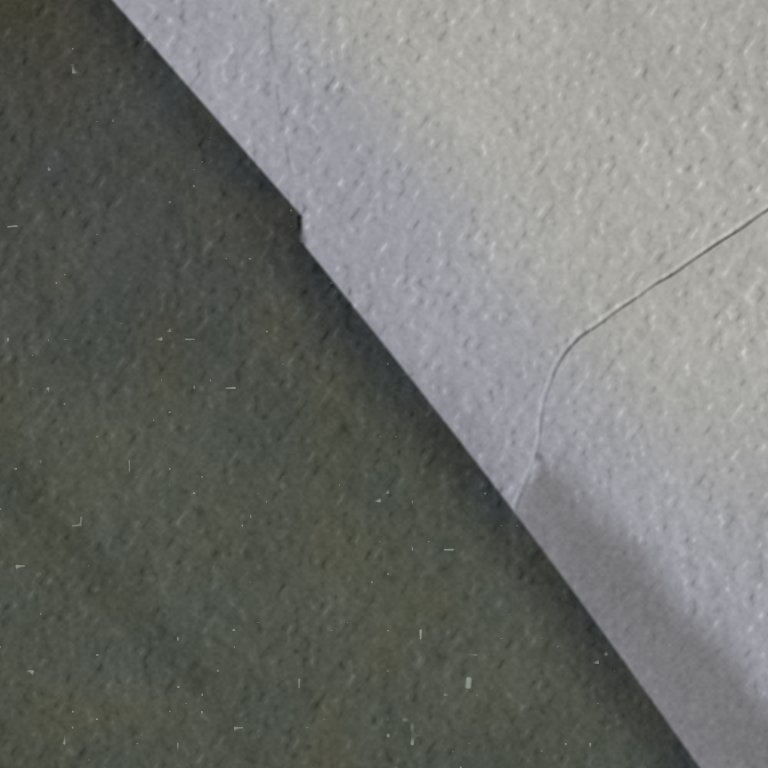
A Shadertoy shader for this texture:

```glsl
// A pale concrete kerb crossing dark asphalt on a diagonal, with two joints.
// The kerb edge is a signed offset from a stepped line; joints are curves,
// a soft shadow lies on the lower face, and embossed noise gives the grain.

#define EDGE_SOFT 0.0026
#define JOINT_WIDTH 0.0026
#define RIDGE_OFFSET 0.165
#define GRAIN 0.030
#define MOTTLE 0.060
#define RELIEF_SCALE 125.0
#define ASPHALT vec3(0.312, 0.326, 0.286)
#define ASPHALT_DARK vec3(0.205, 0.215, 0.215)
#define STONE_TOP vec3(0.660, 0.658, 0.638)
#define STONE_FACE vec3(0.608, 0.612, 0.645)
#define SHADOW vec3(0.472, 0.470, 0.482)

float hash(vec2 p) {
    return fract(sin(dot(p, vec2(127.1, 311.7))) * 43758.5453);
}

float noise(vec2 p) {
    vec2 i = floor(p), f = fract(p);
    f = f * f * (3.0 - 2.0 * f);
    return mix(mix(hash(i), hash(i + vec2(1, 0)), f.x),
               mix(hash(i + vec2(0, 1)), hash(i + vec2(1, 1)), f.x), f.y);
}

float fbm(vec2 p) {
    float sum = 0.0, amp = 0.5;
    for (int i = 0; i < 5; i++) {
        sum += amp * noise(p);
        p = mat2(1.6, 1.2, -1.2, 1.6) * p + 7.3;
        amp *= 0.5;
    }
    return sum;
}

float segment(vec2 p, vec2 a, vec2 b) {
    vec2 ab = b - a;
    return length(p - a - ab * clamp(dot(p - a, ab) / dot(ab, ab), 0.0, 1.0));
}

// Distance to a quadratic curve from a to c, bent towards b
float curve(vec2 p, vec2 a, vec2 b, vec2 c) {
    float d = 1.0;
    vec2 last = a;
    for (int i = 1; i <= 10; i++) {
        float t = float(i) / 10.0;
        vec2 next = mix(mix(a, b, t), mix(b, c, t), t);
        d = min(d, segment(p, last, next));
        last = next;
    }
    return d;
}

// Horizontal position of the kerb edge, with a small step between the blocks
float kerbEdge(float y) {
    float upper = 0.146 + 0.877 * (1.0 - y);
    float lower = 0.911 - 0.755 * y + 0.010 * sin(4.76 * y);
    float stepped = mix(0.392, upper, smoothstep(0.712, 0.726, y));
    return max(lower, min(upper, stepped));
}

float lowerJoint(vec2 p) {
    float d = curve(p, vec2(1.01, 0.735), vec2(0.90, 0.660), vec2(0.765, 0.568));
    d = min(d, curve(p, vec2(0.765, 0.568), vec2(0.710, 0.530), vec2(0.703, 0.430)));
    return min(d, curve(p, vec2(0.703, 0.430), vec2(0.700, 0.400), vec2(0.671, 0.333)));
}

float line(float d, float width) {
    return smoothstep(width + 1.0 / iResolution.y, 0.0, d);
}

// Embossed pits: signed difference of stretched noise, sparse at high power
float relief(vec2 p, float scale) {
    vec2 q = mat2(0.8, 0.6, -0.6, 0.8) * p * scale * vec2(1.0, 0.8);
    float e = noise(q) - noise(q + vec2(0.7, 0.5));
    return e * abs(e) * 2.0;
}

vec3 asphalt(vec2 p, float d) {
    vec3 col = mix(ASPHALT, vec3(0.288, 0.295, 0.278), smoothstep(0.35, 0.75, p.y));
    col = mix(col, vec3(0.265, 0.262, 0.225), smoothstep(0.75, 1.0, p.y) * smoothstep(0.25, 0.0, p.x));
    // Darkening beside the kerb and a faint diagonal band at lower left
    col = mix(col, ASPHALT_DARK, 0.85 * smoothstep(-0.085, 0.0, d));
    float band = segment(p, vec2(-0.05, 0.45), vec2(0.25, 0.12));
    col -= 0.028 * smoothstep(0.05, 0.0, band);
    col += MOTTLE * (fbm(p * 9.0) - 0.48);
    col += 0.04 * (noise(p * 14.0 + 20.0) - 0.5) * vec3(0.5, 0.1, -0.5);
    col += 0.055 * relief(p, RELIEF_SCALE) + 0.03 * relief(p + 0.3, 60.0);
    // Rare soft chips, denser in two clusters near the bottom
    float cluster = smoothstep(0.05, 0.0, length(p - vec2(0.61, 0.11)))
                  + smoothstep(0.07, 0.0, length(p - vec2(0.52, 0.05)));
    float chip = smoothstep(0.955 - 0.2 * cluster, 1.0, noise(p * 95.0 + 4.0));
    return col + 0.25 * chip * vec3(0.9, 1.0, 0.95);
}

vec3 stone(vec2 p, float d) {
    float top = smoothstep(0.07, 0.27, d + 0.06 * (fbm(p * 6.0) - 0.5));
    top *= smoothstep(0.10, 0.60, p.y);
    vec3 col = mix(STONE_FACE, STONE_TOP, top);
    col -= 0.05 * smoothstep(0.07, 0.0, d) * smoothstep(0.75, 0.4, p.y);
    col += 0.035 * line(abs(d - RIDGE_OFFSET), 0.005) * (noise(p * 45.0) - 0.45);
    // Shadow below the lower joint, fading across the turn of the face
    float reach = 0.729 + 0.87 * (0.395 - p.y) - p.x;
    float below = smoothstep(-0.010, 0.014, p.x - 0.671 - 0.48 * (p.y - 0.333));
    float shade = smoothstep(-0.045, 0.045, reach + 0.02 * (noise(p * 18.0) - 0.5));
    shade *= below * smoothstep(0.43, 0.37, p.y) * (0.78 + 0.22 * smoothstep(0.0, 0.06, d));
    col = mix(col, SHADOW, shade);
    // Joints: broken dark groove on top, faint pale seam down the face
    vec2 w = p + 0.003 * (vec2(noise(p * 40.0), noise(p * 40.0 + 9.0)) - 0.5);
    float groove = smoothstep(0.48, 0.56, p.y);
    float wear = 0.5 + 0.8 * noise(p * 55.0);
    col -= line(lowerJoint(w), JOINT_WIDTH) * wear * mix(0.05, 0.20, groove);
    col += 0.055 * wear * line(lowerJoint(w + vec2(0.005, -0.003)), 0.003);
    col -= 0.13 * line(length(p - vec2(0.703, 0.405)), 0.008);
    float seam = curve(w, vec2(0.349, 1.01), vec2(0.355, 0.900), vec2(0.388, 0.724));
    col -= 0.055 * line(seam, 0.0035) * noise(p * 40.0) * 1.5;
    // Faint cloth-like weave and pitted relief
    vec2 weave = mat2(0.62, 0.78, -0.78, 0.62) * p;
    col += 0.018 * top * (noise(weave * vec2(12.0, 130.0)) + noise(weave * vec2(130.0, 12.0)) - 1.0);
    col += MOTTLE * 0.75 * (fbm(p * 9.0) - 0.48);
    float rough = 1.0 - 0.6 * shade;
    return col + rough * (0.085 * relief(p, RELIEF_SCALE) + 0.04 * relief(p + 0.7, 75.0));
}

void mainImage(out vec4 fragColor, in vec2 fragCoord) {
    vec2 p = fragCoord / iResolution.xy;
    float d = 0.79 * (p.x - kerbEdge(p.y));
    float soft = EDGE_SOFT + 0.5 / iResolution.y;
    vec3 col = mix(asphalt(p, d), stone(p, d), smoothstep(-soft, soft, d));
    // Dark slot at the step between the blocks
    col -= 0.12 * line(segment(p, vec2(0.390, 0.716), vec2(0.396, 0.684)), 0.005);
    col += GRAIN * (noise(p * 250.0) + noise(p.yx * 150.0) - 1.0);
    fragColor = vec4(clamp(col, 0.0, 1.0), 1.0);
}
```
